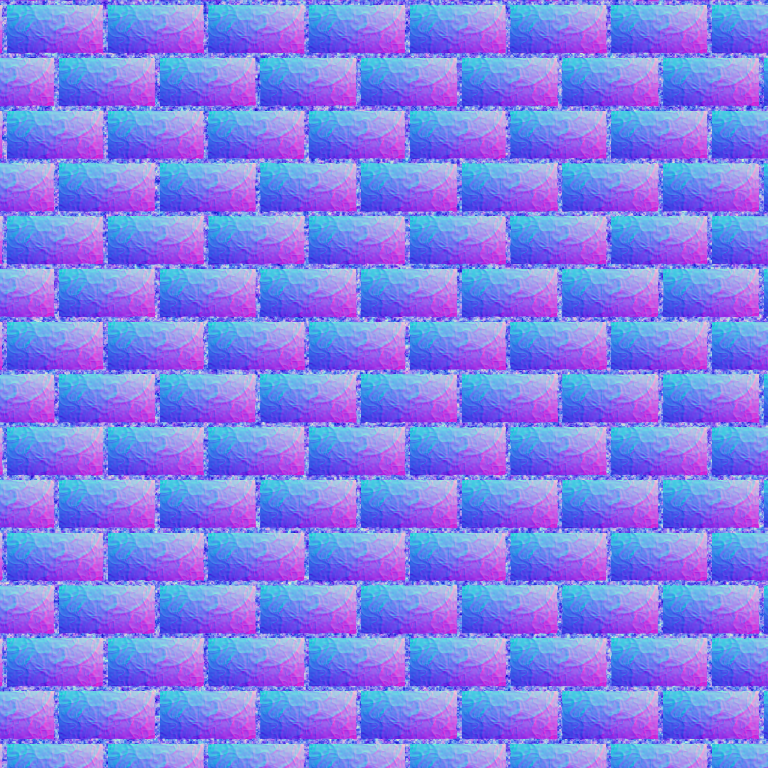
Reproduce this texture map procedurally as a Shadertoy shader.

```glsl
// Tangent-space normal map of a running-bond brick wall: wide bricks whose
// surface tilts smoothly from corner to corner, creased by ridged noise and
// curved folds, and set in thin joints of fine, gritty mortar.

const vec2 CELL = vec2(0.1311, 0.0687);    // brick plus joint
const vec2 BRICK = vec2(0.1250, 0.0625);
const vec2 ORIGIN = vec2(0.0091, 0.0065);  // top-left brick corner
const float ROW_SHIFT = 0.515;             // bond offset of every other row
const int FOLDS = 20;

float hash(vec2 p) {
    vec3 q = fract(vec3(p.xyx) * 0.1031);
    q += dot(q, q.yzx + 33.33);
    return fract((q.x + q.y) * q.z);
}

float noise(vec2 p) {
    vec2 i = floor(p), f = fract(p);
    f = f * f * (3.0 - 2.0 * f);
    return mix(mix(hash(i), hash(i + vec2(1, 0)), f.x),
               mix(hash(i + vec2(0, 1)), hash(i + vec2(1, 1)), f.x), f.y);
}

float ridge(vec2 p) {
    float r = 1.0 - abs(2.0 * noise(p) - 1.0);
    return r * r * r;
}

// Raised circular fold, strongest on the side facing the given angle
float fold(vec2 p, vec2 centre, float radius, float angle, float width) {
    vec2 d = p - centre;
    float len = length(d);
    float facing = dot(d / max(len, 1e-4), vec2(cos(angle), sin(angle)));
    float off = (len - radius) / width;
    return exp(-off * off) * smoothstep(0.1, 0.8, facing);
}

// Relief of one brick face; p spans 2 by 1 with y pointing down
float relief(vec2 p) {
    vec2 warped = p + 0.14 * vec2(noise(p * 4.0), noise(p * 4.0 + 31.0));
    float h = 0.011 * ridge(warped * vec2(3.5, 4.5) + 7.0)
            + 0.007 * ridge(warped * 9.0 + 19.0)
            + 0.008 * noise(p * 21.0);
    for (int i = 0; i < FOLDS; i++) {
        vec2 id = vec2(float(i), 5.0);
        vec2 centre = vec2(2.0 * hash(id), hash(id + 11.0));
        float radius = mix(0.12, 0.4, hash(id + 23.0));
        h += 0.010 * fold(warped, centre, radius, 6.283 * hash(id + 37.0), 0.035);
    }
    // Prominent creases: corner sweep, lower curl and central loop
    h += 0.018 * fold(p, vec2(1.25, -0.10), 0.70, 0.7, 0.035);
    h += 0.016 * fold(p, vec2(1.66, 0.62), 0.16, 3.6, 0.035);
    h += 0.014 * fold(p, vec2(1.66, 0.62), 0.16, 0.5, 0.035);
    h += 0.015 * fold(p, vec2(1.05, 0.37), 0.18, 0.3, 0.04);
    h += 0.012 * fold(p, vec2(1.05, 0.37), 0.18, 2.6, 0.04);
    return h;
}

// Normal with softened depth, so that steep tilts keep a strong blue
vec3 softNormal(vec2 n) {
    n = clamp(n, -0.9, 0.9);
    return vec3(n, 0.88 * sqrt(1.0 - 0.42 * dot(n, n)));
}

vec3 brickNormal(vec2 p, float variation) {
    const float e = 0.02;
    vec2 s = p + 0.012 * variation;
    float h = relief(s);
    vec2 slope = vec2(h - relief(s + vec2(e, 0)), relief(s + vec2(0, e)) - h) / e;
    vec2 tilt = vec2(mix(-0.58, 0.60, p.x * 0.5), mix(0.64, -0.66, p.y));
    return softNormal(tilt + 0.75 * clamp(slope, -0.6, 0.6));
}

// Grit lit mostly along one diagonal: dark blue pits and pale grains
vec3 mortarNormal(vec2 uv) {
    float grain = noise(uv * 300.0) + 0.6 * hash(floor(uv * 512.0)) - 0.8;
    vec2 stray = vec2(noise(uv * 270.0 + 17.0), noise(uv * 270.0 + 71.0)) - 0.5;
    return softNormal(0.9 * grain + 0.7 * stray + vec2(0.0, 0.02));
}

float boxDistance(vec2 p, vec2 halfSize) {
    vec2 d = abs(p) - halfSize;
    return length(max(d, 0.0)) + min(max(d.x, d.y), 0.0);
}

void mainImage(out vec4 fragColor, in vec2 fragCoord) {
    vec2 uv = fragCoord / iResolution.y;
    float pixel = 1.0 / iResolution.y;

    // Running bond, rows counted from the top
    vec2 grid = (vec2(uv.x, 1.0 - uv.y) - ORIGIN) / CELL;
    float row = floor(grid.y);
    grid.x -= ROW_SHIFT * mod(row, 2.0);
    vec2 id = floor(grid);
    vec2 local = fract(grid) * CELL;

    // Brick outline, chipped slightly by noise
    float chip = 0.0016 * (noise(uv * 230.0) - 0.5);
    float d = boxDistance(local - 0.5 * BRICK, 0.5 * BRICK) + chip;
    float mask = 1.0 - smoothstep(-0.6 * pixel, 0.6 * pixel, d);

    vec3 face = brickNormal(local / BRICK.y, hash(id + 50.0) - 0.5);
    vec3 n = mix(mortarNormal(uv), face, mask);
    fragColor = vec4(0.5 + 0.5 * n, 1.0);
}
```
